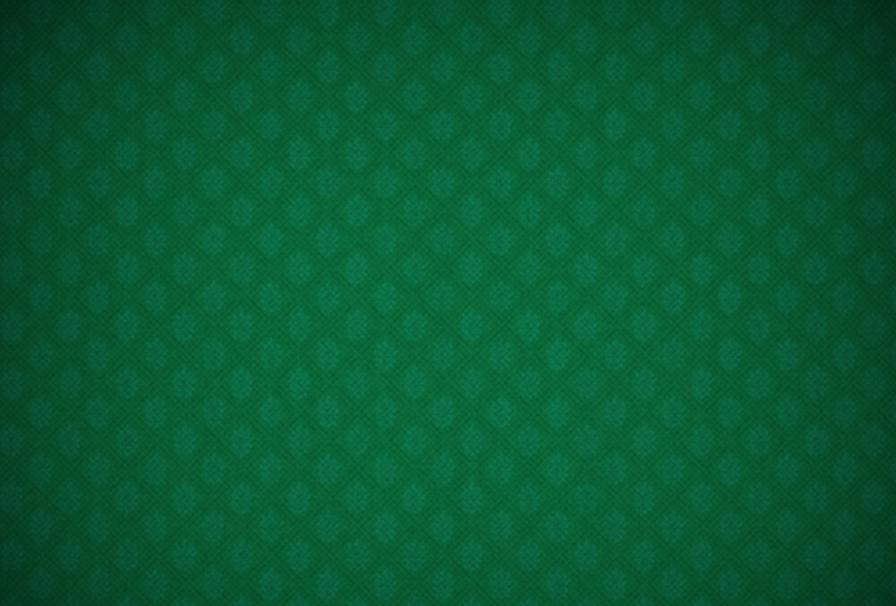
Write a Shadertoy shader that draws this pattern.

```glsl
// Green damask cloth: small leafy double-blossom motifs on a half-drop lattice.
// Each motif is a mirrored fan of leaf distance functions inside a diamond tile;
// faint diagonal trellis lines, woven grain and a soft vignette finish the cloth.

const float REPEATS_DOWN = 10.55;              // motif periods over the canvas height
const vec2  LATTICE_ORIGIN = vec2(0.0676, 0.890); // one motif centre, in canvas heights
const vec3  GROUND = vec3(0.040, 0.418, 0.228);
const vec3  MOTIF  = vec3(0.050, 0.462, 0.300);
const float MOTIF_OPACITY = 0.88;
const float SEAM_DEPTH = 0.055;                // darkening along the leaf outlines
const float TRELLIS_DEPTH = 0.060;
const float TRELLIS_WIDTH = 0.035;
const float WEAVE_DEPTH = 0.028;
const float WEAVE_THREADS = 8.0;               // diagonal threads per diamond
const float GRAIN_DEPTH = 0.10;
const float WEAR = 0.025;                      // raggedness of the motif outline
const vec2  VIGNETTE_CENTRE = vec2(0.50, 0.46);
const vec2  VIGNETTE_DEPTH = vec2(0.35, 0.20);

float hash(vec2 p) {
    vec3 q = fract(vec3(p.xyx) * 0.1031);
    q += dot(q, q.yzx + 33.33);
    return fract((q.x + q.y) * q.z);
}

vec2 gradient(vec2 cell) {
    float angle = 6.2832 * hash(cell);
    return vec2(cos(angle), sin(angle));
}

// Gradient noise, roughly -0.7 to 0.7
float noise(vec2 p) {
    vec2 i = floor(p), f = p - i;
    vec2 s = f * f * f * (f * (f * 6.0 - 15.0) + 10.0);
    vec2 e = vec2(1.0, 0.0);
    float low  = mix(dot(gradient(i), f), dot(gradient(i + e), f - e), s.x);
    float high = mix(dot(gradient(i + e.yx), f - e.yx),
                     dot(gradient(i + e.xx), f - e.xx), s.x);
    return mix(low, high, s.y);
}

// Pointed leaf from the origin along dir: intersection of two discs
float leaf(vec2 p, vec2 dir, float len, float halfWidth) {
    float r = 0.5 * len;
    float offset = 0.5 * (r * r - halfWidth * halfWidth) / halfWidth;
    vec2 q = vec2(abs(dot(p, vec2(dir.y, -dir.x))), abs(dot(p, dir) - r));
    return length(q + vec2(offset, 0.0)) - (offset + halfWidth);
}

// Mirrored fan of leaves: x = distance to the shape, y = distance to any outline
vec2 fan(vec2 p, float len, float shrink, float spread, float halfWidth) {
    p.x = abs(p.x);
    vec2 d = vec2(1.0);
    for (int i = 0; i < 3; i++) {
        float angle = spread * float(i);
        float l = leaf(p, vec2(sin(angle), cos(angle)), len, halfWidth);
        d = min(d, vec2(l, abs(l)));
        len *= shrink;
    }
    return d;
}

// Tall crown above a rounder blossom, each with a small open eye
vec2 blossomPair(vec2 p) {
    vec2 crown = fan(p + vec2(0.0, 0.03), 0.33, 0.84, 0.60, 0.065);
    vec2 lower = fan(vec2(p.x, -p.y - 0.10), 0.20, 0.99, 0.78, 0.060);
    vec2 d = min(crown, lower);
    d.x = min(d.x, length((p - vec2(0.0, 0.055)) * vec2(0.85, 1.0)) - 0.115);
    d.x = min(d.x, length(p + vec2(0.0, 0.165)) - 0.105);
    float eyes = min(length(p - vec2(0.0, 0.025)), length(p + vec2(0.0, 0.18))) - 0.026;
    return vec2(max(d.x, -eyes), min(d.y, abs(eyes)));
}

void mainImage(out vec4 fragColor, in vec2 fragCoord) {
    vec2 uv = fragCoord / iResolution.xy;
    vec2 canvas = fragCoord / iResolution.y;
    vec2 p = (canvas - LATTICE_ORIGIN) * REPEATS_DOWN;
    float pixel = REPEATS_DOWN / iResolution.y;

    // Half-drop repeat: diagonal axes put one motif at every integer pair
    vec2 diagonal = vec2(p.x + p.y, p.x - p.y);
    vec2 tile = round(diagonal);
    vec2 q = diagonal - tile;
    vec2 local = 0.5 * vec2(q.x + q.y, q.x - q.y);
    float variation = hash(tile + 71.0) - 0.5;

    // Woven ground with a mottled, slightly streaked tone
    float threads = sin(6.2832 * WEAVE_THREADS * diagonal.x)
                  + sin(6.2832 * WEAVE_THREADS * diagonal.y);
    float resolved = 1.0 - smoothstep(0.2, 0.5, pixel * WEAVE_THREADS);
    float tone = 1.0 + WEAVE_DEPTH * threads * resolved;
    tone += GRAIN_DEPTH * (noise(canvas * 190.0) + 0.5 * noise(canvas * 75.0 + 9.0));
    tone += 0.04 * noise(canvas * vec2(42.0, 2.5));

    // Twin trellis lines along the diamond borders
    vec2 border = abs(0.5 - abs(q));
    float line = abs(min(border.x, border.y) - 0.07);
    float trellis = 1.0 - smoothstep(TRELLIS_WIDTH - pixel, TRELLIS_WIDTH + pixel, line);
    tone -= TRELLIS_DEPTH * trellis * (0.8 + noise(p * 5.0));

    // Motif with worn outline and tone-on-tone leaf seams
    vec2 shape = blossomPair(local + 0.012 * variation);
    shape.x += WEAR * noise(p * 13.0);
    float inside = 1.0 - smoothstep(-pixel, pixel, shape.x);
    float seam = inside * (1.0 - smoothstep(0.004, 0.012 + pixel, shape.y));
    float opacity = MOTIF_OPACITY + 0.22 * variation + 0.2 * noise(p * 6.0 + 31.0);
    vec3 colour = mix(GROUND, MOTIF, inside * clamp(opacity, 0.0, 1.0));
    colour *= tone - SEAM_DEPTH * seam;

    // Darkened margins
    vec2 away = abs(uv - VIGNETTE_CENTRE) * 2.0;
    colour *= 1.0 - dot(VIGNETTE_DEPTH, pow(away, vec2(2.6)));
    fragColor = vec4(colour, 1.0);
}
```
